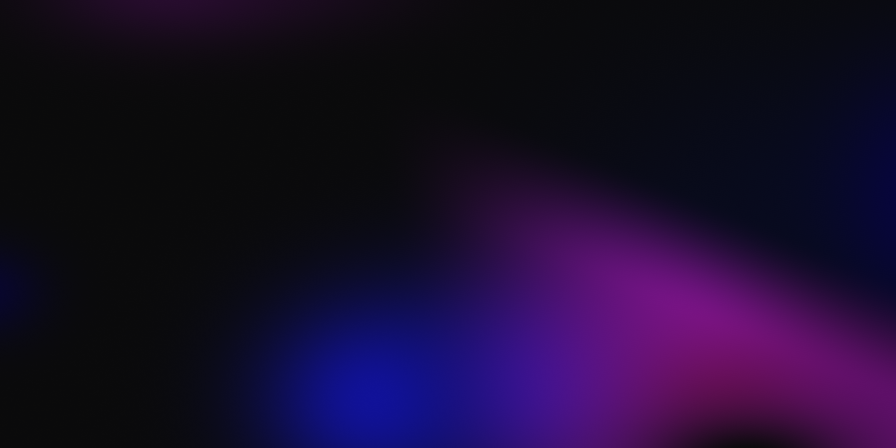
Reproduce this background procedurally as a WebGL 2 fragment shader.

```glsl
#version 300 es
precision highp float;
// Soft blue, violet and magenta light drifting across a near-black backdrop.

uniform vec2 u_resolution;
out vec4 fragColor;

const vec3 BLACK   = vec3(0.040, 0.040, 0.043);
const vec3 NAVY    = vec3(0.030, 0.042, 0.115);
const vec3 INDIGO  = vec3(0.025, 0.015, 0.270);
const vec3 BLUE    = vec3(0.065, 0.070, 0.620);
const vec3 VIOLET  = vec3(0.110, 0.070, 0.590);
const vec3 MAGENTA = vec3(0.490, 0.080, 0.550);
const vec3 CRIMSON = vec3(0.420, 0.060, 0.360);
const vec3 PLUM    = vec3(0.170, 0.050, 0.200);

// Gaussian falloff with a separate spread on each axis.
float glow(vec2 p, vec2 center, vec2 spread) {
    vec2 q = (p - center) / spread;
    return exp(-0.5 * dot(q, q));
}

// Signed distance to a line through a point; positive along the normal.
float lineDistance(vec2 p, vec2 point, vec2 normal) {
    return dot(p - point, normalize(normal));
}

float hash(vec2 p) {
    return fract(sin(dot(p, vec2(127.1, 311.7))) * 43758.5);
}

// Faint light along the borders of the frame.
vec3 addBorderLights(vec3 color, vec2 p) {
    color = mix(color, NAVY, glow(p, vec2(1.85, 0.55), vec2(0.38, 0.25)));
    color = mix(color, INDIGO, 0.85 * glow(p, vec2(2.06, 0.56), vec2(0.13, 0.19)));
    color = mix(color, PLUM, 0.9 * glow(p, vec2(0.38, 1.03), vec2(0.20, 0.085)));
    color = mix(color, PLUM, 0.35 * glow(p, vec2(0.68, 1.03), vec2(0.20, 0.07)));
    return mix(color, INDIGO, 0.6 * glow(p, vec2(-0.03, 0.35), vec2(0.09, 0.07)));
}

// Blue pool at the bottom, leaning into violet on its right.
vec3 addBluePool(vec3 color, vec2 p) {
    color = mix(color, VIOLET, 0.95 * glow(p, vec2(1.22, 0.14), vec2(0.22, 0.18)));
    return mix(color, BLUE, 0.95 * glow(p, vec2(0.83, 0.11), vec2(0.17, 0.15)));
}

// Magenta beam under a slanted edge, fading in from the left.
vec3 addBeam(vec3 color, vec2 p) {
    float edge = lineDistance(p, vec2(1.13, 0.675), vec2(0.38, 0.925));
    float below = 1.0 - smoothstep(-0.20, 0.06, edge);
    float fadeIn = smoothstep(0.88, 1.60, p.x + 0.12 * (p.y - 0.3));
    float warmth = glow(p, vec2(1.62, 0.12), vec2(0.15, 0.10));
    float dimming = 1.0 - 0.22 * smoothstep(1.6, 2.0, p.x);
    vec3 beam = mix(MAGENTA, CRIMSON, warmth) * dimming;
    return mix(color, beam, below * fadeIn);
}

void main() {
    vec2 p = gl_FragCoord.xy / u_resolution.y;
    p.x *= 2.0 * u_resolution.y / u_resolution.x;

    vec3 color = addBorderLights(BLACK, p);
    color = addBluePool(color, p);
    color = addBeam(color, p);

    // Dark hollow at the lower edge.
    float hollow = glow(p, vec2(1.67, -0.04), vec2(0.17, 0.085));
    color = mix(color, BLACK, min(1.0, 1.1 * hollow));

    // Dither against banding.
    color += (hash(gl_FragCoord.xy) - 0.5) / 255.0;
    fragColor = vec4(color, 1.0);
}
```
